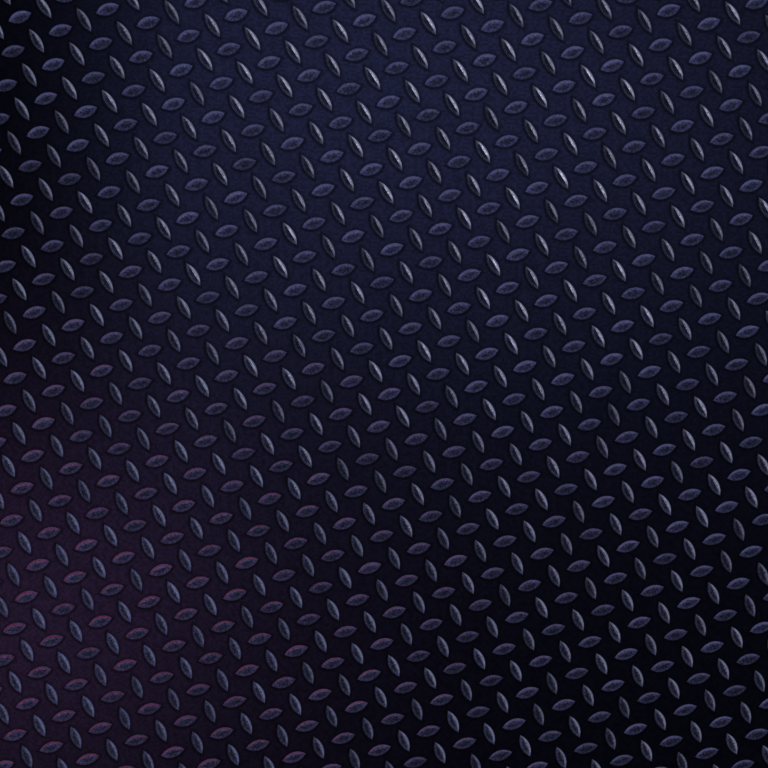
Write a three.js fragment shader that draws this texture.

```glsl
varying vec2 vUv;

const vec2 STEP_ACROSS = vec2(0.0495, -0.0165);
const vec2 STEP_UP = vec2(0.0139, 0.0426);
const vec2 FIRST_LUG = vec2(0.0069, -0.0130);
const vec2 FLAT_LUG = vec2(0.0166, 0.0077);
const vec2 STEEP_LUG = vec2(0.0176, 0.0066);

const vec3 BLACK_STEEL = vec3(0.018, 0.017, 0.044);
const vec3 NAVY_GLOW = vec3(0.088, 0.102, 0.168);
const vec3 PLUM_GLOW = vec3(0.108, 0.068, 0.116);
const vec3 LUG_BLUE = vec3(0.200, 0.210, 0.335);
const vec3 LUG_GREY = vec3(0.195, 0.205, 0.310);
const vec3 RIM_BLUE = vec3(0.270, 0.285, 0.430);
const vec3 RIM_RED = vec3(0.400, 0.100, 0.190);
const vec3 GLEAM = vec3(0.680, 0.700, 0.810);

float hash(vec2 p) {
  return fract(sin(dot(p, vec2(127.1, 311.7))) * 43758.5453);
}

float noise(vec2 p) {
  vec2 i = floor(p);
  vec2 f = fract(p);
  f = f * f * (3.0 - 2.0 * f);
  float low = mix(hash(i), hash(i + vec2(1.0, 0.0)), f.x);
  float high = mix(hash(i + vec2(0.0, 1.0)), hash(i + vec2(1.0, 1.0)), f.x);
  return mix(low, high, f.y);
}

float cross2(vec2 a, vec2 b) {
  return a.x * b.y - a.y * b.x;
}

vec2 toLattice(vec2 p) {
  return vec2(cross2(p, STEP_UP), cross2(STEP_ACROSS, p)) / cross2(STEP_ACROSS, STEP_UP);
}

vec2 fromLattice(vec2 c) {
  return c.x * STEP_ACROSS + c.y * STEP_UP;
}

vec2 turn(vec2 p, float angle) {
  float c = cos(angle);
  float s = sin(angle);
  return vec2(c * p.x + s * p.y, c * p.y - s * p.x);
}

float glow(vec2 p, vec2 center, vec2 radius) {
  vec2 d = (p - center) / radius;
  return exp(-dot(d, d));
}

// Pointed lens along x, as the overlap of two circles
float lens(vec2 p, vec2 halfSize) {
  float r = dot(halfSize, halfSize) / (2.0 * halfSize.y);
  return length(vec2(p.x, abs(p.y) + r - halfSize.y)) - r;
}

float line(float d, float width) {
  return 1.0 - smoothstep(0.2 * width, width, abs(d));
}

// Slight perspective and bow of the sheet
vec2 flattenPlate(vec2 uv) {
  vec2 p = uv - 0.5;
  return p / (1.0 + 0.05 * p.y) + vec2(0.1 * p.y * p.y, 0.0);
}

vec3 addLug(vec3 base, vec2 cell, float angle, vec2 halfSize,
            vec3 body, vec3 rim, float litSide, float shine) {
  vec2 id = floor(cell + 0.5);
  float wear = hash(id + angle);
  vec2 p = turn(fromLattice(cell - id), angle + 0.1 * (wear - 0.5));
  float d = lens(p, halfSize);
  float inside = 1.0 - smoothstep(-0.0018, 0.0010, d);
  float lit = smoothstep(-0.5, 0.7, litSide * p.y / halfSize.y);
  float scuff = 0.68 + 0.64 * noise(p * 500.0 + id * 7.3);

  // Contact shadow, raised body and sunken core
  float shadow = 1.0 - smoothstep(0.0, 0.0050, d);
  vec3 color = base * (1.0 - 0.45 * shadow * (1.0 - 0.5 * lit));
  color = mix(color, body * scuff * (0.9 + 0.2 * wear), inside * (0.68 + 0.27 * lit));
  float core = 1.0 - smoothstep(-0.0016, 0.0008, lens(p, halfSize * 0.52));
  color *= 1.0 - 0.25 * core;

  // Rim light and worn streak along the crown
  float edge = line(d + 0.0020, 0.0024) * (0.15 + 0.85 * lit);
  color = mix(color, rim, edge * (0.5 + 0.35 * wear) * inside);
  float taper = 1.0 - smoothstep(0.15, 0.85, abs(p.x) / halfSize.x);
  float streak = line(p.y - litSide * halfSize.y * 0.38, 0.0026) * taper;
  return mix(color, GLEAM, streak * inside * shine * (0.45 + 0.55 * wear) * scuff);
}

void main() {
  vec2 uv = vUv;

  // Dark sheet under blue and plum light
  float blue = glow(uv, vec2(0.50, 0.90), vec2(0.74, 0.47)) * smoothstep(-0.06, 0.27, uv.x);
  float plum = glow(uv, vec2(0.0, 0.20), vec2(0.40, 0.33));
  vec3 color = BLACK_STEEL + NAVY_GLOW * blue + PLUM_GLOW * plum;
  color *= 0.85 + 0.30 * noise(uv * 380.0);
  color += 0.012 * (noise(uv * 230.0 + 31.0) - 0.5);

  // Two crossing sets of lugs, half a cell apart
  vec2 cell = toLattice(flattenPlate(uv) - FIRST_LUG);
  float red = glow(uv, vec2(0.08, 0.14), vec2(0.52, 0.40));
  float ambient = 0.84 + 0.16 * max(blue, plum);
  float sheen = glow(uv, vec2(0.68, 0.82), vec2(0.60, 0.42));
  vec3 flatRim = mix(RIM_BLUE, RIM_RED, red * 0.9);
  vec3 steepRim = mix(GLEAM * 0.60, RIM_BLUE, red);
  vec3 steepBody = LUG_GREY * ambient * (1.0 - 0.35 * sheen);
  color = addLug(color, cell, 0.29, FLAT_LUG, LUG_BLUE * ambient, flatRim, 1.0, 0.08);
  color = addLug(color, cell + 0.5, 2.05, STEEP_LUG, steepBody, steepRim, -1.0, 0.2 + 0.75 * sheen);

  gl_FragColor = vec4(max(color, 0.0), 1.0);
}
```
